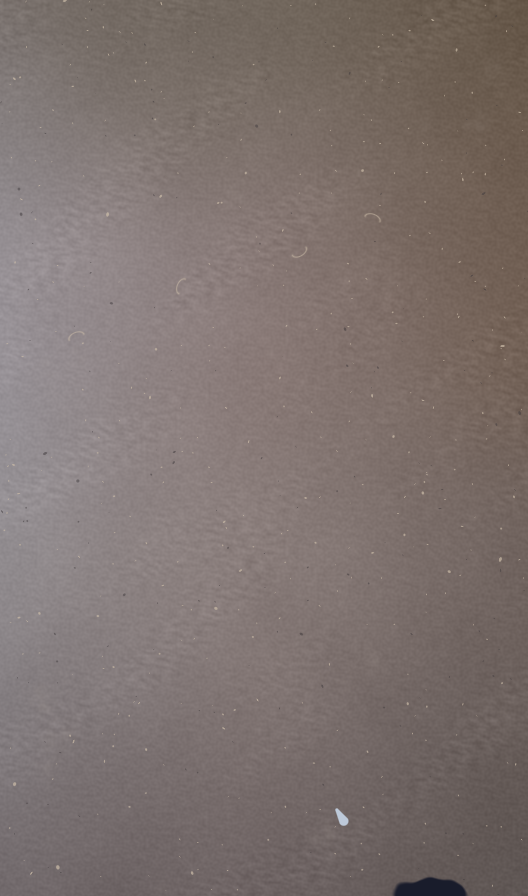
This texture is drawn by a Shadertoy shader. Its source:

```glsl
// A scuffed brown leathery floor lit from the left, with embossed ripples,
// pale dust stains and scattered crumbs. A smooth colour field is shaded with
// gradient noise, then debris is layered over it with distance functions.

const vec3 CREAM = vec3(0.80, 0.74, 0.66);
const vec3 DUST = vec3(0.66, 0.62, 0.59);
const vec3 SOOT = vec3(0.24, 0.22, 0.23);
const vec3 NAVY = vec3(0.10, 0.11, 0.17);
const vec3 CHIP = vec3(0.74, 0.79, 0.85);

vec2 hash2(vec2 p) {
    vec3 q = fract(p.xyx * vec3(0.1031, 0.1030, 0.0973));
    q += dot(q, q.yzx + 33.33);
    return fract((q.xx + q.yz) * q.zy);
}

vec2 rotate(vec2 p, float angle) {
    float c = cos(angle), s = sin(angle);
    return vec2(c * p.x + s * p.y, c * p.y - s * p.x);
}

float cornerSlope(vec2 cell, vec2 offset) {
    float angle = 6.2832 * hash2(cell).x;
    return dot(vec2(cos(angle), sin(angle)), offset);
}

// Gradient noise, roughly -0.7 to 0.7
float noise(vec2 p) {
    vec2 i = floor(p), f = fract(p);
    vec2 u = f * f * f * (f * (f * 6.0 - 15.0) + 10.0);
    vec2 e = vec2(1.0, 0.0);
    return mix(mix(cornerSlope(i, f), cornerSlope(i + e, f - e), u.x),
               mix(cornerSlope(i + e.yx, f - e.yx), cornerSlope(i + 1.0, f - 1.0), u.x), u.y);
}

float fbm(vec2 p) {
    float sum = 0.0, amp = 0.6;
    for (int i = 0; i < 4; i++) {
        sum += amp * noise(p);
        p = rotate(p, 0.6) * 2.03 + 17.0;
        amp *= 0.5;
    }
    return sum;
}

float cover(float dist, float soft) {
    return 1.0 - smoothstep(-soft, soft, dist);
}

vec3 rowColour(vec3 left, vec3 middle, vec3 right, float x) {
    return mix(mix(left, middle, smoothstep(-0.25, 0.55, x)), right, smoothstep(0.4, 1.15, x));
}

// Broad light: lilac glare at left, warm brown at right, dim ends
vec3 floorLight(vec2 uv) {
    vec3 foot = rowColour(vec3(0.43, 0.40, 0.41), vec3(0.41, 0.37, 0.37), vec3(0.35, 0.32, 0.31), uv.x);
    vec3 low  = rowColour(vec3(0.58, 0.57, 0.59), vec3(0.54, 0.49, 0.48), vec3(0.43, 0.38, 0.36), uv.x);
    vec3 high = rowColour(vec3(0.61, 0.60, 0.63), vec3(0.54, 0.48, 0.47), vec3(0.43, 0.36, 0.31), uv.x);
    vec3 top  = rowColour(vec3(0.47, 0.44, 0.43), vec3(0.44, 0.40, 0.36), vec3(0.39, 0.33, 0.27), uv.x);
    vec3 colour = mix(foot, low, smoothstep(-0.1, 0.42, uv.y));
    colour = mix(colour, high, smoothstep(0.35, 0.65, uv.y));
    return mix(colour, top, smoothstep(0.65, 1.05, uv.y));
}

// One jittered, turned oval crumb in a share of the grid cells
float crumbs(vec2 p, float cells, float share, float radius, float seed, float soft) {
    vec2 id = floor(p * cells);
    vec2 spot = hash2(id + seed), kind = hash2(id + seed + 57.0);
    vec2 q = (fract(p * cells) - mix(vec2(0.25), vec2(0.75), spot)) / cells;
    q = rotate(q, 6.2832 * kind.y) * vec2(1.0, 1.0 + 1.5 * spot.x);
    float size = radius * mix(0.5, 1.2, spot.y);
    return step(kind.x, share) * cover(length(q) - size, soft);
}

// Open ring: a thin curled thread
float fibre(vec2 q, float radius, float width, float soft) {
    float opening = smoothstep(-0.4, 0.1, q.x / radius);
    return opening * cover(abs(length(q * vec2(1.0, 0.6)) - radius) - width, soft);
}

float taper(vec2 p, vec2 a, vec2 b, float ra, float rb) {
    float h = clamp(dot(p - a, b - a) / dot(b - a, b - a), 0.0, 1.0);
    return length(p - mix(a, b, h)) - mix(ra, rb, h);
}

void mainImage(out vec4 fragColor, in vec2 fragCoord) {
    vec2 uv = fragCoord / iResolution.xy;
    vec2 p = fragCoord / iResolution.x;
    float height = iResolution.y / iResolution.x;
    float soft = max(0.8 / iResolution.x, 0.0016);
    vec3 colour = floorLight(uv + 0.05 * vec2(noise(p * 3.0), noise(p * 3.0 + 40.0)));

    // Embossed ripples, stronger in diagonal bands
    vec2 along = rotate(p, 0.65);
    float band = smoothstep(-0.1, 0.4, noise(along * vec2(1.8, 8.0) + 5.0));
    vec2 r = rotate(p, -0.22) + 0.006 * noise(p * 14.0);
    float ripple = noise(r * vec2(48.0, 120.0));
    colour += ripple * mix(0.022, 0.06, band) + 0.008 * band;
    colour += 0.022 * fbm(p * 7.0) + 0.03 * noise(p * 170.0);

    // Chalky stains
    float stain = smoothstep(0.22, 0.6, fbm(p * 5.0 + 11.0)) * (0.5 + noise(p * 60.0));
    colour = mix(colour, DUST, 0.35 * clamp(stain, 0.0, 1.0));

    // Crumbs and soot, from fine to coarse
    for (int i = 0; i < 3; i++) {
        float k = float(i);
        float cells = 34.0 / (1.0 + 0.9 * k);
        float radius = 0.0016 + 0.0011 * k;
        colour = mix(colour, CREAM, 0.7 * crumbs(p, cells, 0.15 - 0.04 * k, radius, 13.0 * k, soft));
        colour = mix(colour, SOOT, 0.5 * crumbs(p + 0.37, cells, 0.07 - 0.015 * k, radius, 91.0 + 7.0 * k, soft));
    }

    // Curled threads
    for (int i = 0; i < 4; i++) {
        vec2 h = hash2(vec2(float(i) * 7.3 + 2.0, 19.0));
        vec2 centre = vec2(0.12 + 0.19 * float(i) + 0.08 * h.x, height * (0.55 + 0.25 * h.y));
        vec2 q = rotate(p - centre, 6.2832 * h.x);
        colour = mix(colour, CREAM, 0.65 * fibre(q, 0.009, 0.0008, soft));
    }

    // Pale chip and dark cloth at the lower edge
    float chip = taper(p, vec2(0.638, 0.163), vec2(0.651, 0.142), 0.003, 0.009);
    colour = mix(colour, CHIP, cover(chip, soft));
    float cloth = length((p - vec2(0.815, 0.0)) * vec2(0.45, 1.0)) - 0.032 + 0.012 * noise(p * 30.0);
    colour = mix(colour, NAVY, cover(cloth, 2.0 * soft));

    fragColor = vec4(clamp(colour, 0.0, 1.0), 1.0);
}
```
